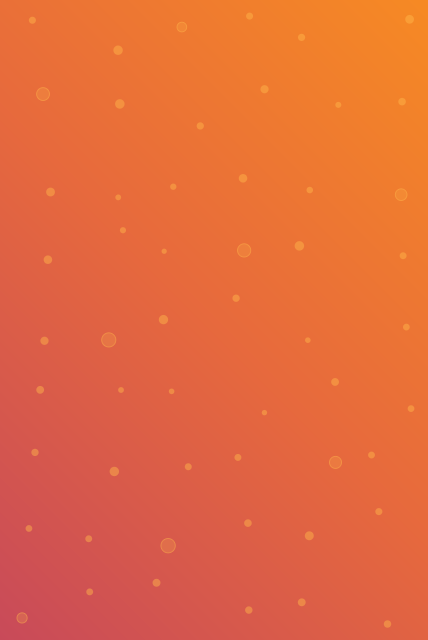
A Shadertoy shader for this background:

```glsl
// A warm diagonal gradient from rose to orange, sprinkled with small amber dots.
// Each square grid cell holds one jittered dot; a regular lattice of cells
// holds a larger, fainter disc with a thin bright rim instead.

const vec3 ROSE   = vec3(0.785, 0.290, 0.350);
const vec3 CORAL  = vec3(0.905, 0.413, 0.238);
const vec3 ORANGE = vec3(0.965, 0.540, 0.140);
const vec3 AMBER  = vec3(1.000, 0.720, 0.290);

const float ROWS = 9.0;            // cells along the canvas height
const float JITTER = 0.64;         // spread of dot centres within a cell
const float RIM_WIDTH = 0.0014;    // in canvas heights

// Three independent values in 0..1 for a cell
vec3 hash3(vec2 cell) {
    vec3 p = fract(cell.xyx * vec3(0.1031, 0.1030, 0.0973) + 0.37);
    p += dot(p, p.yxz + 33.33);
    return fract((p.xxy + p.yzz) * p.zyx);
}

// Three-stop blend along the rising diagonal
vec3 diagonalGradient(vec2 pos, float aspect) {
    float t = (pos.x + pos.y) / (aspect + 1.0);
    vec3 lower = mix(ROSE, CORAL, clamp(t * 2.0, 0.0, 1.0));
    return mix(lower, ORANGE, clamp(t * 2.0 - 1.0, 0.0, 1.0));
}

// Antialiased coverage of the region where dist < 0
float coverage(float dist, float pixel) {
    return clamp(0.5 - dist / pixel, 0.0, 1.0);
}

// Opacity of the dot or rimmed disc belonging to the cell around pos
float dotOpacity(vec2 pos, float pixel) {
    vec2 cell = floor(pos * ROWS);
    vec3 rnd = hash3(cell);
    vec2 center = (cell + 0.5 + JITTER * (rnd.xy - 0.5)) / ROWS;
    float dist = length(pos - center);

    bool rimmed = mod(cell.x * 2.0 + cell.y * 3.0, 7.0) < 0.5;
    if (!rimmed) {
        float radius = mix(0.0040, 0.0074, rnd.z);
        return 0.46 * coverage(dist - radius, pixel);
    }
    float radius = mix(0.0070, 0.0115, rnd.z);
    float fill = 0.22 * coverage(dist - radius, pixel);
    float rim = coverage(abs(dist - radius) - 0.5 * RIM_WIDTH, pixel);
    return mix(fill, 0.52, rim);
}

void mainImage(out vec4 fragColor, in vec2 fragCoord) {
    float pixel = 1.0 / iResolution.y;
    vec2 pos = fragCoord * pixel;
    float aspect = iResolution.x * pixel;

    vec3 color = diagonalGradient(pos, aspect);
    color = mix(color, AMBER, dotOpacity(pos, pixel));
    fragColor = vec4(color, 1.0);
}
```
